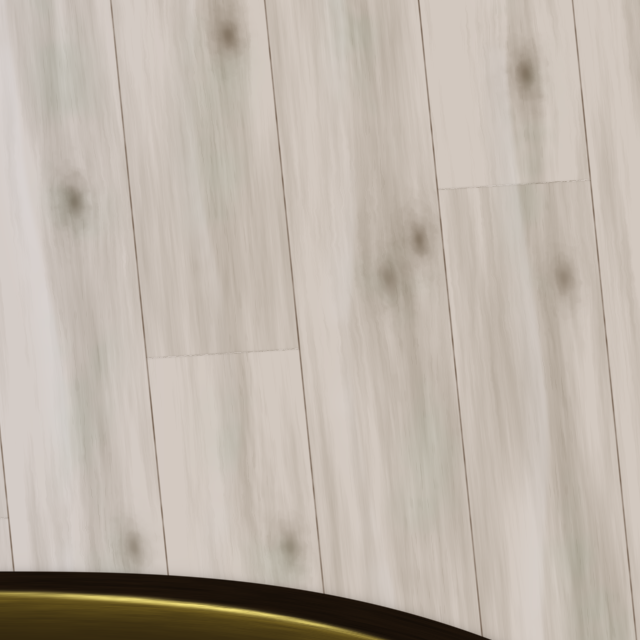
Write a WebGL 2 fragment shader that draws this texture.

```glsl
#version 300 es
precision highp float;
// Pale oak floor planks, slightly tilted, with a dark brass rim along the bottom edge.

uniform vec2 u_resolution;
out vec4 fragColor;

const float PLANK_WIDTH = 0.2405;
const float PLANK_TILT = 0.1;       // sideways drift from top to bottom
const float FIRST_SEAM = 0.173;     // seam position at the top edge
const float SEAM_WIDTH = 0.0022;
const float RIM_HEIGHT = 0.107;
const float RIM_REACH = 0.768;      // where the rim leaves the canvas
const float RIM_CURVE = 2.7;

const vec3 OAK_LIGHT = vec3(0.825, 0.785, 0.750);
const vec3 OAK_DARK = vec3(0.665, 0.620, 0.565);
const vec3 OAK_BLEACHED = vec3(0.855, 0.830, 0.815);
const vec3 KNOT_BROWN = vec3(0.47, 0.41, 0.34);
const vec3 SEAM_BROWN = vec3(0.46, 0.39, 0.33);
const vec3 RIM_DARK = vec3(0.10, 0.065, 0.035);
const vec3 RIM_BROWN = vec3(0.24, 0.18, 0.07);
const vec3 RIM_OLIVE = vec3(0.46, 0.38, 0.13);
const vec3 RIM_GLINT = vec3(0.93, 0.86, 0.48);

float hash(vec2 p) {
    vec3 q = fract(p.xyx * 0.1031);
    q += dot(q, q.yzx + 33.33);
    return fract((q.x + q.y) * q.z);
}

float noise(vec2 p) {
    vec2 i = floor(p), f = fract(p);
    f = f * f * (3.0 - 2.0 * f);
    return mix(mix(hash(i), hash(i + vec2(1, 0)), f.x),
               mix(hash(i + vec2(0, 1)), hash(i + vec2(1, 1)), f.x), f.y);
}

float fbm(vec2 p) {
    float sum = 0.0, gain = 0.5;
    for (int i = 0; i < 4; i++) {
        sum += gain * noise(p);
        p = p * 2.03 + 17.1;
        gain *= 0.5;
    }
    return sum / 0.9375;
}

float bell(float x) { return exp(-x * x); }

// Centre of knot k on a plank: x across the plank, y up the canvas
vec2 knotCentre(float plank, float k) {
    float height = 0.80 - 0.03 * plank + 0.145 * cos(3.14159 * plank);
    height = fract(height + k * (0.20 - 0.26 * plank));
    return vec2(0.74 + 0.12 * sin(2.0 * plank + 2.5 * k), height);
}

vec3 oakFloor(vec2 uv, float pixel) {
    float across = (uv.x - FIRST_SEAM - PLANK_TILT * (1.0 - uv.y)) / PLANK_WIDTH;
    float plank = floor(across);
    float s = across - plank;

    // End joints on every second plank
    float jointDist = uv.y - (0.44 + 0.132 * plank + 0.015 * s);
    float jointed = 1.0 - mod(plank, 2.0);
    float lower = jointed * (1.0 - smoothstep(-pixel, pixel, jointDist));
    float tone = mix(sin(4.0 * plank), sin(4.0 * plank + 2.0), lower);
    vec2 seed = vec2(plank * 13.7, plank * 5.3 + lower * 9.0);

    // Knots darken the wood and push the grain aside
    vec2 grain = vec2(s * PLANK_WIDTH, uv.y);
    float halo = 0.0, core = 0.0, rings = 0.0;
    for (float k = 0.0; k < 2.0; k++) {
        vec2 d = vec2(s, uv.y) - knotCentre(plank, k);
        d.x *= PLANK_WIDTH;
        float rough = 0.7 + 0.6 * fbm(d * 75.0 + seed + k * 7.0);
        float r = length(d * vec2(1.0, 0.58)) * rough;
        float strength = 1.0 - 0.3 * k;
        grain.x -= 0.5 * d.x * exp(-r * 24.0);
        halo += strength * bell(r / 0.026);
        core += strength * bell(r / 0.011);
        rings += sin(r * 620.0) * bell(r / 0.04);
    }

    // Heartwood band, long streaks, arched figure and short pores
    float wander = 0.28 * (noise(vec2(uv.y * 3.0, plank * 4.0)) - 0.5);
    float heart = bell((s - 0.67 + wander) / 0.22);
    float streaks = fbm(grain * vec2(42.0, 3.2) + seed);
    float fine = fbm(grain * vec2(240.0, 14.0) + seed) - 0.5;
    float figure = sin(85.0 * noise(grain * vec2(11.0, 2.2) + seed + 3.0)
                       + 6.0 * streaks);
    float pores = smoothstep(0.73, 0.9, noise(grain * vec2(330.0, 36.0) + seed)) * heart;
    float cloud = fbm(uv * 5.0 + 4.0);

    float shade = 0.06 + 0.36 * heart * (0.45 + cloud) + 1.0 * (streaks - 0.46)
                + 0.32 * fine + 0.03 * figure * heart + 0.12 * pores
                + 0.22 * halo + 0.04 * rings - 0.11 * tone;
    vec3 color = mix(OAK_LIGHT, OAK_DARK, clamp(shade, 0.0, 1.0));

    // Bleached sapwood streak with one crisp side
    float sap = s - 0.43 - 0.35 * (noise(vec2(uv.y * 2.6, plank * 3.0 + 8.0)) - 0.5);
    float bleach = smoothstep(-0.22, 0.0, sap) * (1.0 - smoothstep(0.0, 0.05, sap));
    color = mix(color, OAK_BLEACHED, 0.5 * bleach * smoothstep(0.25, 0.65, cloud));

    // Knot colour, a green-grey tint in places, cool light on the left
    color = mix(color, KNOT_BROWN, clamp(0.3 * halo + 0.5 * core, 0.0, 0.8));
    float tint = heart * smoothstep(0.45, 0.75, fbm(uv * 9.0 + 21.0));
    color += vec3(-0.025, -0.005, -0.012) * tint;
    color += vec3(0.008, 0.015, 0.03) * (1.0 - smoothstep(0.0, 0.4, uv.x));

    // Seams and faint joint lines
    float seamDist = abs(across - round(across)) * PLANK_WIDTH;
    float seam = 1.0 - smoothstep(-pixel, pixel, seamDist - 0.5 * SEAM_WIDTH);
    float wear = 0.55 + 0.45 * noise(vec2(uv.y * 60.0, round(across) * 9.0));
    color = mix(color, SEAM_BROWN, seam * wear);
    return color - 0.035 * jointed * bell(jointDist / 0.002);
}

vec3 brassRim(vec2 uv, float depth) {
    float brushed = fbm(vec2(uv.x * 14.0, depth * 260.0));
    float line = depth - 0.034 - 0.033 * uv.x;
    float lit = smoothstep(-0.1, 0.2, uv.x) * (1.0 - smoothstep(0.4, 0.62, uv.x));
    float body = smoothstep(-0.006, 0.002, line);
    float falloff = exp(-max(line, 0.0) * 32.0) * (0.55 + 0.7 * brushed);
    vec3 metal = mix(RIM_BROWN * 0.75, RIM_OLIVE, clamp(falloff, 0.0, 1.0));
    vec3 color = mix(RIM_DARK * (0.7 + 0.6 * brushed), metal, body);
    float glint = bell(line / 0.0045) * (0.25 + 0.75 * lit) * (0.4 + brushed);
    return mix(color, RIM_GLINT, clamp(glint, 0.0, 1.0));
}

void main() {
    vec2 uv = gl_FragCoord.xy / u_resolution;
    float pixel = 1.0 / u_resolution.y;
    float rimTop = RIM_HEIGHT * (1.0 - pow(uv.x / RIM_REACH, RIM_CURVE));
    float depth = rimTop - uv.y;
    vec3 color = oakFloor(uv, pixel);
    color *= 1.0 - 0.12 * exp(-max(-depth, 0.0) * 160.0);  // contact shadow
    color = mix(color, brassRim(uv, depth), smoothstep(-pixel, pixel, depth));
    fragColor = vec4(color, 1.0);
}
```
